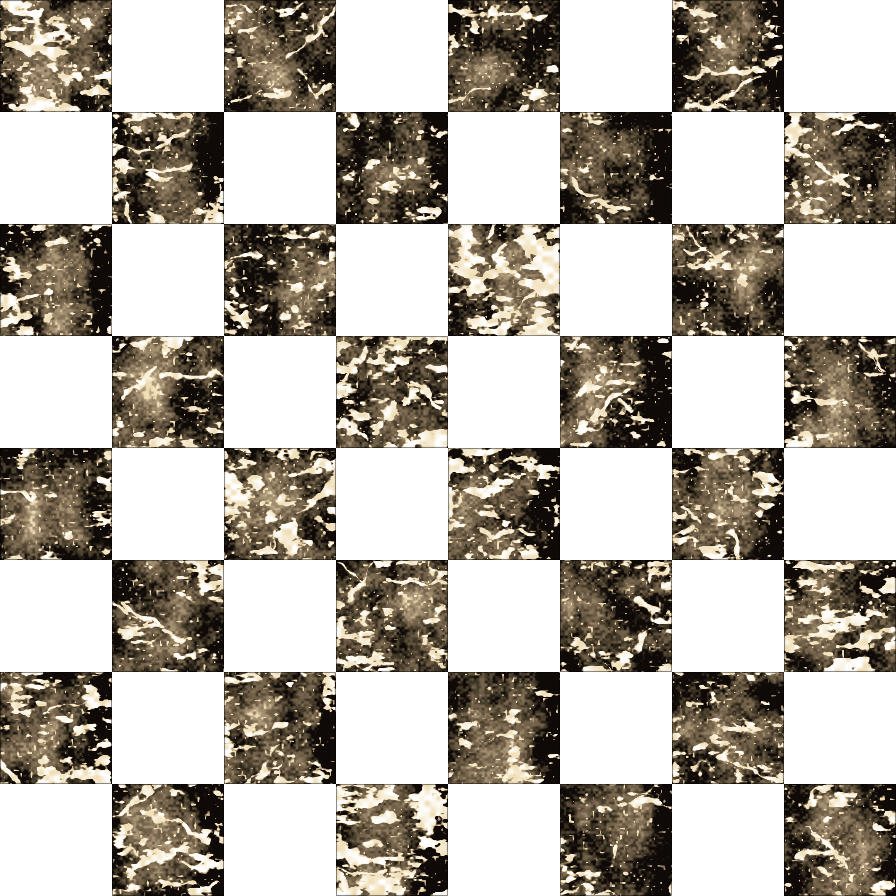
This pattern is drawn by a WebGL 2 fragment shader. Its source:

```glsl
#version 300 es
precision highp float;
// Checkerboard of plain white squares and distressed brown squares.
// Each brown square layers a stained tone, grain, flaked paint and ragged
// scratches, all seeded by its cell so that no two wear alike.

uniform vec2 u_resolution;
out vec4 fragColor;

const float TILES = 8.0;            // squares across and down
const int SCRATCHES = 8;            // most scratches in one square
const float STAIN = 0.95;           // contrast of the broad stains
const float GRAIN = 0.42;           // contrast of the fine grain
const float FLAKE_LEVEL = 0.69;     // higher leaves fewer flakes
const float HEAVY_WEAR = 0.17;      // extra flaking on the worst squares
const float SCRATCH_WIDTH = 0.013;  // half width, in squares
const float RIM = 0.016;            // dark outline, in squares

const vec3 WHITE = vec3(1.0);
const vec3 INK   = vec3(0.06, 0.04, 0.03);
const vec3 BROWN = vec3(0.28, 0.24, 0.17);
const vec3 TAUPE = vec3(0.45, 0.38, 0.29);
const vec3 SAND  = vec3(0.65, 0.57, 0.45);
const vec3 CREAM = vec3(0.94, 0.87, 0.71);

float hash(vec2 p) {
    return fract(sin(dot(p, vec2(127.1, 311.7))) * 43758.545);
}

float noise(vec2 p) {
    vec2 i = floor(p), f = fract(p);
    f = f * f * (3.0 - 2.0 * f);
    return mix(mix(hash(i), hash(i + vec2(1, 0)), f.x),
               mix(hash(i + vec2(0, 1)), hash(i + vec2(1, 1)), f.x), f.y);
}

float fbm(vec2 p) {
    float sum = 0.0, amp = 0.5;
    for (int i = 0; i < 3; i++) {
        sum += amp * noise(p);
        p = p * 2.0 + 17.3;
        amp *= 0.5;
    }
    return sum / 0.875;
}

float segmentDistance(vec2 p, vec2 dir, float halfLength) {
    return length(p - dir * clamp(dot(p, dir), -halfLength, halfLength));
}

// Ragged, broken scratches, most of them close to level
float scratches(vec2 p, vec2 cell, vec2 seed) {
    vec2 warp = vec2(noise(p * 9.0 + seed), noise(p * 9.0 + seed + 40.0)) - 0.5;
    vec2 q = p + 0.11 * warp;
    float ragged = fbm(p * 16.0 + seed + 70.0);
    float amount = hash(cell + 5.7);
    float mark = 0.0;
    for (int i = 0; i < SCRATCHES; i++) {
        vec2 key = cell + float(i + 1) * vec2(13.7, 7.9);
        vec2 center = vec2(hash(key), hash(key + 1.3));
        float tilt = hash(key + 2.6) - 0.5;
        float angle = 0.5 * tilt + 8.0 * tilt * tilt * tilt;
        float halfLength = mix(0.05, 0.32, hash(key + 3.9));
        float width = SCRATCH_WIDTH * (0.5 + hash(key + 5.2)) + 0.07 * (ragged - 0.5);
        float d = segmentDistance(q - center, vec2(cos(angle), sin(angle)), halfLength);
        float present = step(hash(key + 6.5), mix(0.25, 0.95, amount));
        mark = max(mark, present * (1.0 - smoothstep(-0.008, 0.012, d - width)));
    }
    return mark;
}

// Brown ground: a pale glow inside dark, streaky margins
float groundTone(vec2 p, vec2 cell, vec2 seed) {
    vec2 center = 0.5 + 0.3 * (vec2(hash(cell + 1.1), hash(cell + 2.2)) - 0.5);
    vec2 r = (p - center) * vec2(1.25, 0.95);
    float tone = 0.12 + 0.34 * exp(-5.0 * dot(r, r));
    tone += STAIN * (fbm(p * 4.0 + seed) - 0.5);
    tone += 0.30 * (noise(p * vec2(9.0, 1.6) + seed + 20.0) - 0.5);
    tone += GRAIN * (noise(p * 42.0 + seed) - 0.5);
    float band = smoothstep(0.68, 0.98, p.x + 0.12 * (noise(p * 6.0 + seed) - 0.5));
    return tone - 0.5 * band * step(0.55, hash(cell + 3.3));
}

vec3 ramp(float tone) {
    vec3 c = mix(INK, BROWN, smoothstep(0.0, 0.25, tone));
    c = mix(c, TAUPE, smoothstep(0.22, 0.42, tone));
    c = mix(c, SAND, smoothstep(0.42, 0.70, tone));
    c = mix(c, CREAM, smoothstep(0.70, 0.95, tone));
    return mix(c, WHITE, smoothstep(1.0, 1.3, tone));
}

vec3 wornSquare(vec2 p, vec2 cell) {
    vec2 seed = 60.0 * vec2(hash(cell + 8.1), hash(cell + 9.4));
    float margin = 0.5 - max(abs(p.x - 0.5), abs(p.y - 0.5));
    // Flakes gather in clusters and along the margins
    float wear = HEAVY_WEAR * pow(hash(cell + 4.4), 4.0);
    float flakes = fbm(p * vec2(9.0, 14.0) + seed + 90.0) + wear
                 + 0.55 * (fbm(p * 2.5 + seed + 30.0) - 0.5)
                 + 0.05 * (1.0 - smoothstep(0.0, 0.25, margin));
    float paint = smoothstep(0.0, 0.10, flakes - FLAKE_LEVEL);
    float specks = smoothstep(0.80, 0.95, noise(p * 33.0 + seed + 11.0));
    float bare = max(max(paint, 0.8 * specks), scratches(p, cell, seed));
    float tone = groundTone(p, cell, seed);
    tone = mix(tone, 1.0 + 0.35 * noise(p * 20.0 + seed), bare);
    return ramp(tone) * mix(0.45, 1.0, smoothstep(0.0, RIM, margin));
}

void main() {
    vec2 grid = gl_FragCoord.xy / u_resolution * TILES;
    vec2 pixel = TILES / u_resolution;
    // Signed distance to the grid lines, alternating from cell to cell
    vec2 wave = abs(mod(grid + 0.5, 2.0) - 1.0) - 0.5;
    vec2 side = 2.0 * clamp(wave / pixel, -0.5, 0.5);
    float dark = 0.5 - 0.5 * side.x * side.y;
    vec3 color = mix(WHITE, wornSquare(fract(grid), floor(grid)), dark);
    fragColor = vec4(color, 1.0);
}
```
